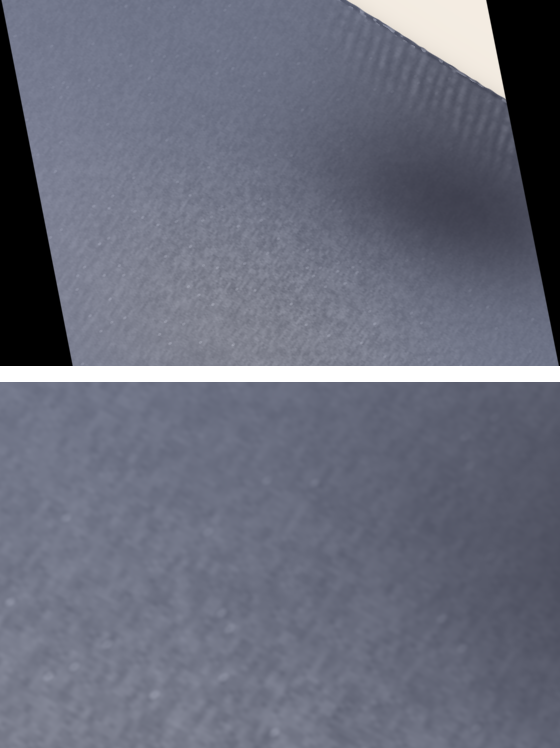
Top, the full canvas; bottom, a detail of the centre.
Reproduce this texture procedurally as a WebGL 1 fragment shader.

```glsl
precision highp float;

uniform vec2 u_resolution;

const vec3 BLUE_CLOTH = vec3(0.435, 0.457, 0.535);
const vec3 PALE_CLOTH = vec3(0.525, 0.530, 0.570);
const vec3 DIM_CLOTH = vec3(0.345, 0.355, 0.410);
const vec3 SHADOW = vec3(0.245, 0.250, 0.305);
const vec3 CREAM = vec3(0.955, 0.925, 0.885);

float hash(vec2 cell) {
  vec3 h = fract(vec3(cell.xyx) * 0.1031);
  h += dot(h, h.yzx + 33.33);
  return fract((h.x + h.y) * h.z);
}

float valueNoise(vec2 p) {
  vec2 cell = floor(p);
  vec2 f = fract(p);
  f = f * f * (3.0 - 2.0 * f);
  float low = mix(hash(cell), hash(cell + vec2(1.0, 0.0)), f.x);
  float high = mix(hash(cell + vec2(0.0, 1.0)), hash(cell + 1.0), f.x);
  return mix(low, high, f.y);
}

vec2 rotate(vec2 p, float angle) {
  float c = cos(angle);
  float s = sin(angle);
  return vec2(c * p.x + s * p.y, c * p.y - s * p.x);
}

// Soft elliptical falloff around a centre
float glow(vec2 p, vec2 centre, vec2 radius, float angle) {
  vec2 q = rotate(p - centre, angle) / radius;
  return exp(-dot(q, q));
}

// Short slanted fibres in two sizes, centred on zero
float fibres(vec2 p) {
  float coarse = valueNoise(rotate(p, 0.95) * vec2(75.0, 150.0));
  float fine = valueNoise(rotate(p, -0.5) * vec2(160.0, 240.0) + 37.0);
  return 0.6 * coarse + 0.4 * fine - 0.5;
}

// Soft ribs broken into dashes, centred on zero
float ribs(vec2 p, float angle, float spacing) {
  vec2 q = rotate(p, angle) / spacing;
  q.x += 0.35 * valueNoise(q * 0.6);
  float ridge = 0.5 + 0.5 * cos(6.2832 * q.x);
  float dash = valueNoise(q * vec2(1.0, 2.4) + 11.0);
  return ridge * (0.3 + 0.9 * dash) - 0.38;
}

// Sparse bright specks of lint
float lint(vec2 p, float scale) {
  vec2 q = rotate(p, 0.6) * scale;
  vec2 cell = floor(q);
  vec2 offset = vec2(hash(cell + 5.0), hash(cell + 19.0)) * 0.6 + 0.2;
  float spot = 1.0 - smoothstep(0.04, 0.16, length((fract(q) - offset) * vec2(0.7, 1.0)));
  return spot * step(0.86, hash(cell));
}

vec3 clothColor(vec2 p, float edgeDistance) {
  // Broad light and shade
  float sheen = glow(p, vec2(0.66, 0.08), vec2(0.56, 0.38), -0.45);
  float leftLight = glow(p, vec2(0.12, 0.48), vec2(0.26, 0.55), 0.2);
  float dim = glow(p, vec2(1.32, 0.70), vec2(0.42, 0.28), -0.55);
  float shade = glow(p, vec2(1.26, 0.44), vec2(0.40, 0.20), -0.30);
  vec3 color = mix(BLUE_CLOTH, PALE_CLOTH, 0.75 * sheen);
  color += vec3(0.035, 0.032, 0.035) * leftLight;
  color = mix(color, DIM_CLOTH, 0.85 * dim);
  color = mix(color, SHADOW, 0.95 * shade);

  // Weave and nap
  float nap = 0.045 + 0.095 * glow(p, vec2(0.76, 0.22), vec2(0.46, 0.30), -0.5);
  color += nap * (1.0 - 0.65 * shade) * fibres(p);
  color += 0.022 * (valueNoise(p * 28.0) - 0.5) * (0.4 + sheen);
  float edgeBand = exp(-pow((edgeDistance + 0.07) / 0.085, 2.0));
  color += 0.075 * edgeBand * smoothstep(0.75, 1.1, p.x) * ribs(p, -0.28, 0.034);
  float lowerLeft = glow(p, vec2(0.28, 0.22), vec2(0.30, 0.36), 0.0);
  color += 0.026 * lowerLeft * ribs(p, -0.55, 0.030);
  color += (0.035 + 0.06 * sheen) * (1.0 - shade) * lint(p, 30.0);
  return color;
}

void main() {
  vec2 p = gl_FragCoord.xy / u_resolution.y;
  p.x *= 1.533 * u_resolution.y / u_resolution.x;
  float blur = 0.0025;

  // Signed distance to the slanting hem, positive on the cream side
  float hem = dot(p - vec2(0.948, 1.0), vec2(0.529, 0.849));
  hem += 0.003 * (valueNoise(p * 55.0) - 0.5);
  vec3 color = clothColor(p, hem);

  // Dark selvedge with pale loose threads
  float selvedge = exp(-pow((hem + 0.006) / 0.006, 2.0));
  float thread = smoothstep(0.55, 0.85, valueNoise(rotate(p, -0.557) * vec2(70.0, 130.0)));
  color += selvedge * (0.20 * thread - 0.07);

  // Cream ground, slightly darker beside the hem
  vec3 cream = CREAM - 0.05 * exp(-max(hem, 0.0) / 0.02);
  color = mix(color, cream, smoothstep(-blur, blur, hem));

  // Black margins beside the slanted sheet
  float left = p.x - (0.199 - 0.195 * p.y);
  float right = 1.530 - 0.199 * p.y - p.x;
  color *= smoothstep(-blur, blur, min(left, right));
  gl_FragColor = vec4(clamp(color, 0.0, 1.0), 1.0);
}
```
